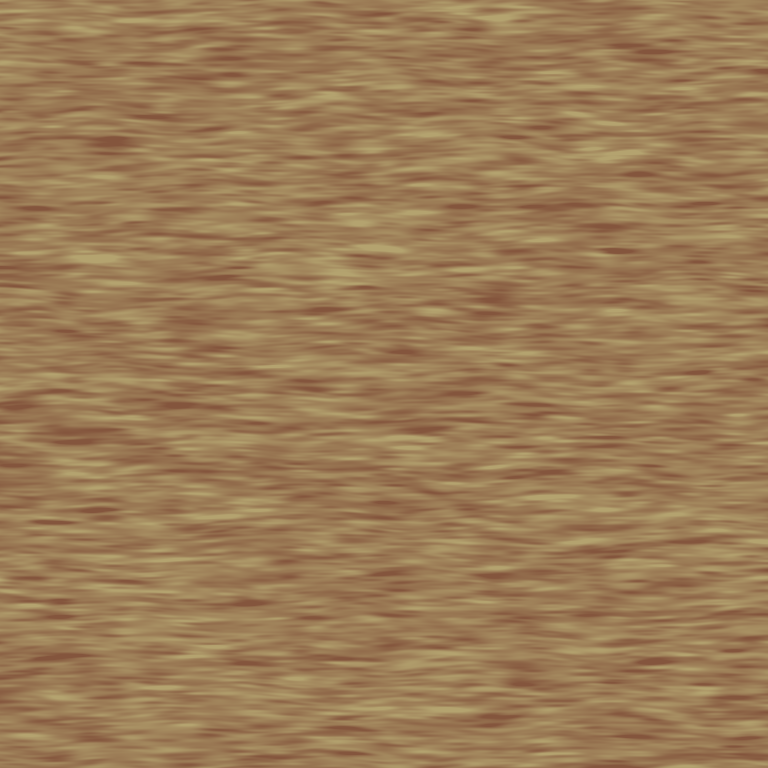
Reproduce this texture procedurally as a WebGL 1 fragment shader.

```glsl
precision highp float;
// Fine horizontal wood-like grain: short soft tan and brown streaks with a slight waviness.

uniform vec2 u_resolution;

const vec3 MEAN_COLOR = vec3(0.611, 0.486, 0.337);
const vec3 COLOR_STEP = vec3(0.036, 0.059, 0.038); // change per unit of grain deviation
const float GRAIN_LIMIT = 2.6;

// Streak cells per canvas (columns, rows) and the weight of each layer.
const vec2 BROAD_CELLS = vec2(8.0, 65.0);
const vec2 MAIN_CELLS = vec2(14.0, 115.0);
const vec2 FINE_CELLS = vec2(25.0, 210.0);
const float BROAD_WEIGHT = 0.42;
const float MAIN_WEIGHT = 0.75;
const float FINE_WEIGHT = 0.47;

const float WAVE_HEIGHT = 0.0015;
const float SURROUND = 2.5;       // opposite-signed rim that limits broad blotches
const float SPOT_NORMALIZE = 2.47; // brings the spot sum to unit deviation

// Three random values in 0..1 for a cell and seed.
vec3 hash3(vec3 p) {
  p = fract(p * vec3(0.1031, 0.1030, 0.0973));
  p += dot(p, p.yxz + 33.33);
  return fract((p.xxy + p.yxx) * p.zyx);
}

// Cellular spot noise: two signed soft spots per cell, summed over neighbours.
float spotNoise(vec2 p, float seed) {
  vec2 cell = floor(p);
  vec2 local = fract(p);
  float sum = 0.0;
  for (int y = -1; y <= 1; y++) {
    for (int x = -1; x <= 1; x++) {
      vec2 offset = vec2(float(x), float(y));
      for (int k = 0; k < 2; k++) {
        vec3 rnd = hash3(vec3(cell + offset + 17.0, seed + 7.0 * float(k)));
        vec2 toSpot = offset + rnd.xy - local;
        float distSq = dot(toSpot, toSpot);
        float falloff = max(1.0 - distSq, 0.0);
        float profile = falloff * falloff * falloff * (1.0 - SURROUND * distSq);
        sum += (2.0 * rnd.z - 1.0) * profile;
      }
    }
  }
  return sum * SPOT_NORMALIZE;
}

// Layered sines that tilt the streaks gently up and down.
float waviness(vec2 p) {
  return sin(p.x * 13.0 + p.y * 19.0)
       + 0.7 * sin(p.x * 23.0 - p.y * 37.0 + 1.7)
       + 0.4 * sin(p.x * 41.0 + p.y * 61.0 + 4.1);
}

void main() {
  vec2 uv = gl_FragCoord.xy / u_resolution.y;
  uv.y += WAVE_HEIGHT * waviness(uv);

  float grain = BROAD_WEIGHT * spotNoise(uv * BROAD_CELLS, 3.0)
              + MAIN_WEIGHT * spotNoise(uv * MAIN_CELLS, 29.0)
              + FINE_WEIGHT * spotNoise(uv * FINE_CELLS, 53.0);
  grain = clamp(grain, -GRAIN_LIMIT, GRAIN_LIMIT);

  gl_FragColor = vec4(MEAN_COLOR + COLOR_STEP * grain, 1.0);
}
```
